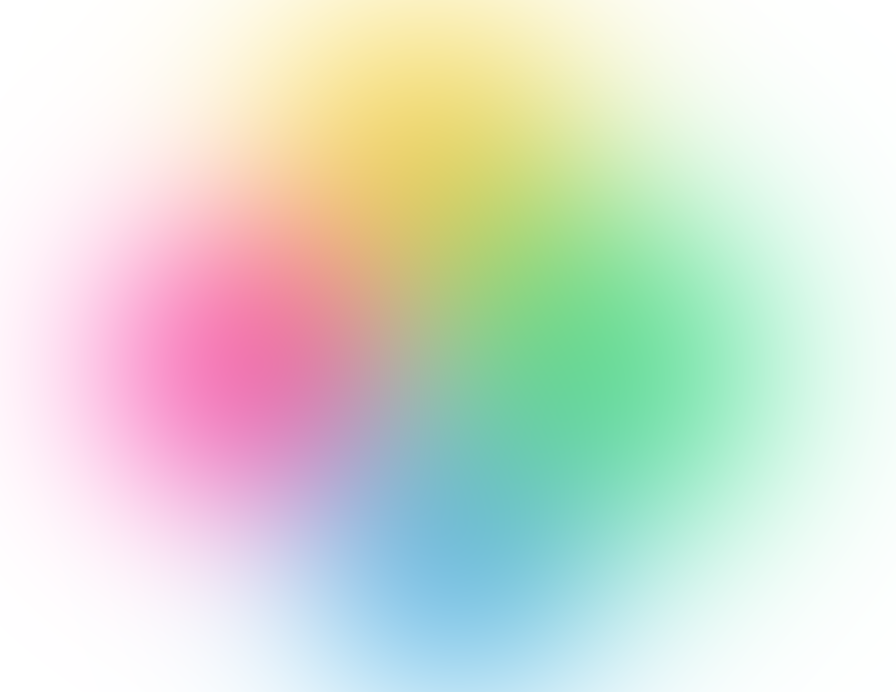
Give the GLSL for this background, as a WebGL 2 fragment shader.

```glsl
#version 300 es
precision highp float;
// Four soft glows of pink, yellow, green and blue that blend like inks on white.

uniform vec2 u_resolution;
out vec4 fragColor;

// Ink colours at the heart of each glow
#define PINK   vec3(0.98, 0.48, 0.75)
#define YELLOW vec3(0.97, 0.855, 0.445)
#define GREEN  vec3(0.45, 0.89, 0.65)
#define BLUE   vec3(0.53, 0.78, 0.93)

// Centre (x, y) and radius of each glow, in canvas heights from the middle
#define PINK_SPOT   vec3(-0.290, -0.027, 0.213)
#define YELLOW_SPOT vec3(-0.032, 0.247, 0.244)
#define GREEN_SPOT  vec3(0.221, -0.030, 0.253)
#define BLUE_SPOT   vec3(0.010, -0.305, 0.228)

// Light let through by one ink whose density falls off as a Gaussian
vec3 inkGlow(vec2 p, vec3 spot, vec3 ink) {
    vec2 offset = (p - spot.xy) / spot.z;
    float density = exp(-dot(offset, offset));
    return pow(ink, vec3(density));
}

void main() {
    vec2 p = (gl_FragCoord.xy - 0.5 * u_resolution) / u_resolution.y;

    // Overlapping inks multiply, leaving white where all of them fade
    vec3 color = inkGlow(p, PINK_SPOT, PINK)
               * inkGlow(p, YELLOW_SPOT, YELLOW)
               * inkGlow(p, GREEN_SPOT, GREEN)
               * inkGlow(p, BLUE_SPOT, BLUE);

    fragColor = vec4(color, 1.0);
}
```
